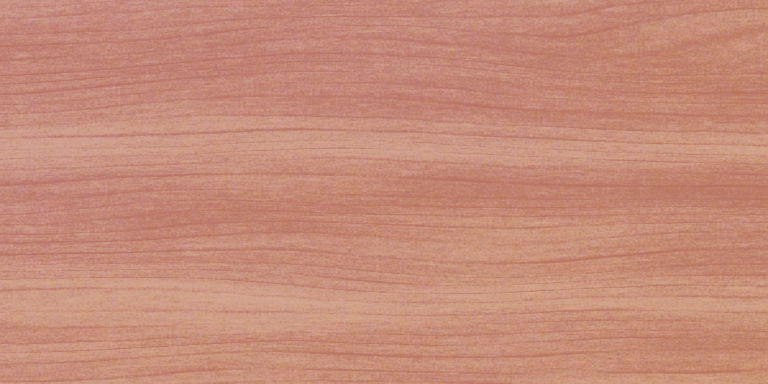
Give the GLSL for this texture, as a Shadertoy shader.

```glsl
// Smooth planed wood in warm pink and orange, with the grain running sideways.
// A gently warped height field is cut into growth rings with thin dark edges;
// stretched gradient noise adds broad bands, fibres, pale flecks and pores.

float hash1(float n) {
    return fract(sin(n * 91.17) * 4375.85);
}

vec2 hashGradient(vec2 cell) {
    vec3 q = fract(cell.xyx * vec3(0.1031, 0.1030, 0.0973));
    q += dot(q, q.yzx + 33.33);
    float angle = 6.2832 * fract((q.x + q.y) * q.z);
    return vec2(cos(angle), sin(angle));
}

// Gradient noise, scaled to roughly -1..1
float noise(vec2 p) {
    vec2 i = floor(p), f = fract(p);
    vec2 u = f * f * f * (f * (f * 6.0 - 15.0) + 10.0);
    float a = dot(hashGradient(i), f);
    float b = dot(hashGradient(i + vec2(1, 0)), f - vec2(1, 0));
    float c = dot(hashGradient(i + vec2(0, 1)), f - vec2(0, 1));
    float d = dot(hashGradient(i + vec2(1, 1)), f - vec2(1, 1));
    return 1.5 * mix(mix(a, b, u.x), mix(c, d, u.x), u.y);
}

// Height across the board, bent so that the rings arch and close into tongues
float grainHeight(vec2 p) {
    float arch = exp(-3.0 * (p.x - 1.1) * (p.x - 1.1));
    float h = p.y - 0.05 * arch * smoothstep(0.3, 0.8, p.y);
    h -= 0.10 * smoothstep(0.9, 2.0, p.x) * smoothstep(0.82, 1.0, p.y);
    h += 0.04 * noise(vec2(p.x * 0.8, p.y * 2.2) + 7.3);
    h += 0.022 * noise(vec2(p.x * 1.3, p.y * 7.0) + 21.7);
    return h + 0.002 * noise(vec2(p.x * 7.0, p.y * 16.0) + 40.1);
}

// Dark edge of each ring: crisp on one side, fading on the other
float ringLines(vec2 p, float h) {
    float r = h * 33.0 + 0.5 * noise(vec2(h * 15.0, 3.7)) + 60.0;
    float t = fract(r);
    float strength = 0.45 + 0.55 * hash1(floor(r));
    strength *= clamp(0.8 + 0.7 * noise(vec2(p.x * 3.5, floor(r) * 5.3)), 0.2, 1.2);
    float edge = smoothstep(0.0, 0.09, t) * (1.0 - smoothstep(0.09, 0.27, t));
    float fade = smoothstep(0.0, 0.09, t) * pow(1.0 - t, 2.0);
    return strength * (0.75 * edge + 0.3 * fade);
}

float band(float y, float center, float width) {
    float d = (y - center) / width;
    return exp(-d * d);
}

void mainImage(out vec4 fragColor, in vec2 fragCoord) {
    vec2 p = fragCoord / iResolution.y;
    float h = grainHeight(p);
    float fiberY = mix(p.y, h, 0.6);
    float y = p.y + 0.02 * noise(vec2(p.x * 1.2, 5.5));

    // Broad light and dark bands
    float tone = 0.56 + 0.22 * noise(vec2(p.x * 0.7, h * 7.0) + 11.2);
    tone += 0.22 * noise(vec2(p.x * 1.6, h * 26.0) + 31.4);
    tone += 0.30 * band(y, 0.61, 0.05) + 0.30 * band(y, 0.22, 0.05);
    tone -= 0.24 * band(y, 0.79, 0.09);
    tone -= 0.26 * band(y, 0.51, 0.07) * smoothstep(0.5, 1.5, p.x);

    // Rings, fibres and fine mottle
    tone -= 0.66 * ringLines(p, h);
    tone += 0.16 * noise(vec2(p.x * 6.0, fiberY * 80.0));
    tone += 0.20 * noise(vec2(p.x * 30.0, fiberY * 150.0) + 17.0);
    tone += 0.30 * noise(p * vec2(150.0, 190.0));
    tone += 0.12 * noise(p * 85.0 + 37.0);

    // Pale flecks and short dark pores along the grain
    float flecks = noise(vec2(p.x * 9.0, fiberY * 95.0) + 53.0);
    tone += 0.22 * smoothstep(0.4, 0.7, flecks);
    float pores = noise(vec2(p.x * 40.0, fiberY * 130.0) + 71.0);
    tone -= 0.18 * smoothstep(0.4, 0.75, pores);

    // Soft limits keep the darkest and palest spots mild
    tone = 0.5 + 0.68 * tanh((tone - 0.5) / 0.62);

    // Tone to colour, pinker at the upper left and more orange at the lower right
    vec3 color = mix(vec3(0.735, 0.470, 0.405), vec3(0.823, 0.633, 0.548), tone);
    float pink = 0.6 * (p.y - 0.5) - 0.35 * (p.x - 1.0);
    pink += 0.3 * noise(p * vec2(1.2, 3.0) + 90.0);
    pink += 0.5 * noise(p * 32.0 + 13.0) + 0.5 * noise(p * 70.0 + 61.0);
    color += pink * vec3(-0.002, -0.004, 0.042);

    fragColor = vec4(clamp(color, 0.0, 1.0), 1.0);
}
```
